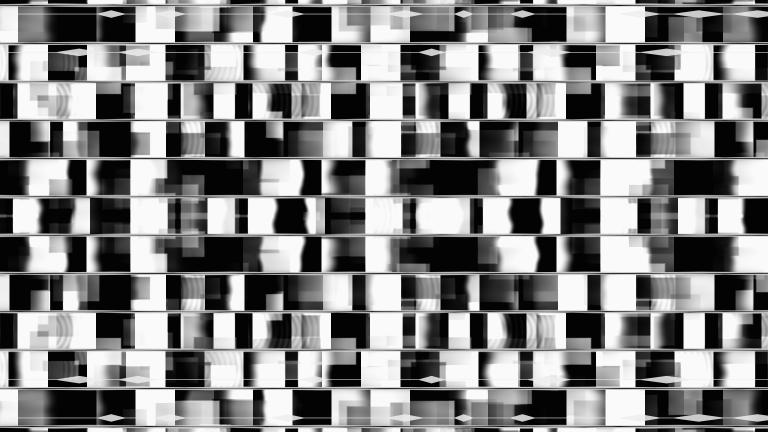
A WebGL 1 fragment shader for this background:

```glsl
precision highp float;
// Monochrome wall of soft metallic tiles in rows mirrored about the middle.
// Hashed gradients fill a repeating grid; dark bars, translucent panes,
// thin tapered seams and diamond glints are layered over it.

uniform vec2 u_resolution;

const float PERIOD = 0.544;         // main horizontal repeat
const float HALF_PERIOD = 0.272;
const float TILE = PERIOD / 6.0;
const float ROW = 0.0887;

float hash(vec2 p, float seed) {
  return fract(sin(dot(p, vec2(127.1, 311.7)) + seed * 74.7) * 4375.85);
}

vec2 gradientAt(vec2 cell) {
  float angle = 6.2832 * hash(cell, 3.0);
  return vec2(cos(angle), sin(angle));
}

float gradientNoise(vec2 p) {
  vec2 i = floor(p), f = fract(p);
  vec2 u = f * f * f * (f * (f * 6.0 - 15.0) + 10.0);
  vec2 e = vec2(1.0, 0.0);
  float low = mix(dot(gradientAt(i), f), dot(gradientAt(i + e.xy), f - e.xy), u.x);
  float high = mix(dot(gradientAt(i + e.yx), f - e.yx),
                   dot(gradientAt(i + e.xx), f - e.xx), u.x);
  return mix(low, high, u.y);
}

float boxMask(vec2 p, vec2 halfSize, float soft) {
  vec2 d = abs(p) - halfSize;
  return 1.0 - smoothstep(-soft, soft, max(d.x, d.y));
}

// Repeats a column index, letting some cells break the pattern.
vec2 cellKey(float column, float count, float row) {
  float variation = step(0.72, hash(vec2(column, row), 9.0));
  return vec2(mix(mod(column, count), column + 40.0, variation), row);
}

// One tile: two tones joined by a soft vertical fold.
float tileShade(vec2 p, float row, float localY) {
  float shift = (hash(vec2(row, 2.0), 5.0) - 0.5) * 0.03 * step(0.5, row);
  float x = (p.x + shift) / TILE + 0.5;
  float column = floor(x), f = fract(x);
  vec2 key = cellKey(column, 6.0, row);
  float centre = 1.0 - step(0.5, mod(column, 6.0));
  float left = hash(key, 1.0) + 0.35 * centre;
  float right = hash(key, 2.0) + 0.35 * centre;
  float fold = mix(0.2, 0.8, hash(key, 4.0));
  float width = mix(0.12, 0.45, hash(key, 6.0));
  float bend = 0.12 * gradientNoise(vec2(p.x * 9.0, p.y * 26.0));
  float shade = mix(left, right, smoothstep(fold - width, fold + width, f + bend));
  shade = smoothstep(0.2, 0.8, shade);
  float rings = sin(length(vec2(f + 0.4, localY)) * 45.0);
  shade += 0.05 * rings * step(0.88, hash(key, 7.0));
  return shade * (1.0 - 0.25 * pow(abs(2.0 * localY), 6.0));
}

// Narrow black bars on both sides of each half-period centre.
float barMask(float x, float row) {
  float column = floor(x / HALF_PERIOD + 0.5);
  float local = x - column * HALF_PERIOD;
  vec2 key = vec2(mod(column, 2.0), row + 20.0 * step(0.0, local));
  float present = step(0.45, hash(key, 8.0) + 0.6 * (1.0 - step(0.5, row + key.x)));
  return present * boxMask(vec2(abs(local) - 0.058, 0.0), vec2(0.015, 1.0), 0.002);
}

// Translucent panes of differing size; x is tone, y is opacity.
vec2 pane(vec2 p, float layer) {
  vec2 size = vec2(HALF_PERIOD * 0.5, ROW * 1.15);
  vec2 q = vec2(p.x, abs(p.y)) / size + layer * vec2(0.37, 0.43);
  vec2 cell = floor(q);
  vec2 key = cellKey(cell.x, 4.0, cell.y + layer * 17.0);
  vec2 halfSize = mix(vec2(0.14, 0.2), vec2(0.46), vec2(hash(key, 11.0), hash(key, 12.0)));
  vec2 local = fract(q) - 0.5;
  float alpha = boxMask(local, halfSize, 0.02) * step(0.4, hash(key, 13.0));
  float tone = hash(key, 14.0) + 0.5 * local.x;
  return vec2(clamp(tone, 0.0, 1.0), alpha * mix(0.2, 0.55, hash(key, 15.0)));
}

// Thin line carrying stretched diamonds near the upper and lower borders.
float glints(vec2 p, float row, float fromSeam) {
  float x = p.x / (HALF_PERIOD * 0.5) + hash(vec2(row, 1.0), 16.0);
  float column = floor(x);
  float present = step(0.4, hash(vec2(column, row), 17.0));
  float reach = mix(0.15, 0.45, hash(vec2(column, row), 18.0));
  float height = 0.008 * present * max(0.0, 1.0 - abs(fract(x) - 0.5) / reach);
  return 1.0 - smoothstep(height, height + 0.0015, abs(fromSeam));
}

float wall(vec2 p) {
  float rowIndex = floor(p.y / ROW + 0.5);
  float localY = p.y / ROW - rowIndex;
  float row = abs(rowIndex);
  float shade = mix(tileShade(p, row, localY), 0.015, barMask(p.x, row));
  for (int i = 0; i < 3; i++) {
    vec2 layer = pane(p, float(i));
    shade = mix(shade, layer.x, layer.y);
  }
  shade += 0.06 * gradientNoise(p * vec2(14.0, 30.0));
  shade = smoothstep(0.08, 0.88, shade);

  // Dark gaps with a bright, tapering edge.
  float seam = (0.5 - abs(localY)) * ROW;
  float taper = abs(fract(p.x / HALF_PERIOD + 0.3 * row) - 0.5) * 2.0;
  shade *= smoothstep(0.001, 0.004, seam);
  float edge = 1.0 - smoothstep(0.0004, 0.001 + 0.003 * taper, abs(seam - 0.002));
  shade = mix(shade, 0.9, edge * 0.85);
  float outer = step(0.30, abs(p.y));
  float glintLine = glints(p, row, abs(localY) * ROW - 0.024);
  float outward = step(0.0, localY * rowIndex);
  return mix(shade, 0.93, outer * outward * glintLine * 0.85);
}

void main() {
  // Average four subsamples to smooth every edge.
  float shade = 0.0;
  for (int i = 0; i < 4; i++) {
    vec2 offset = vec2(mod(float(i), 2.0), floor(float(i) * 0.5)) * 0.5 - 0.25;
    vec2 p = (gl_FragCoord.xy + offset - 0.5 * u_resolution) / u_resolution.y;
    shade += 0.25 * wall(p);
  }
  gl_FragColor = vec4(vec3(clamp(shade, 0.01, 0.98)), 1.0);
}
```
